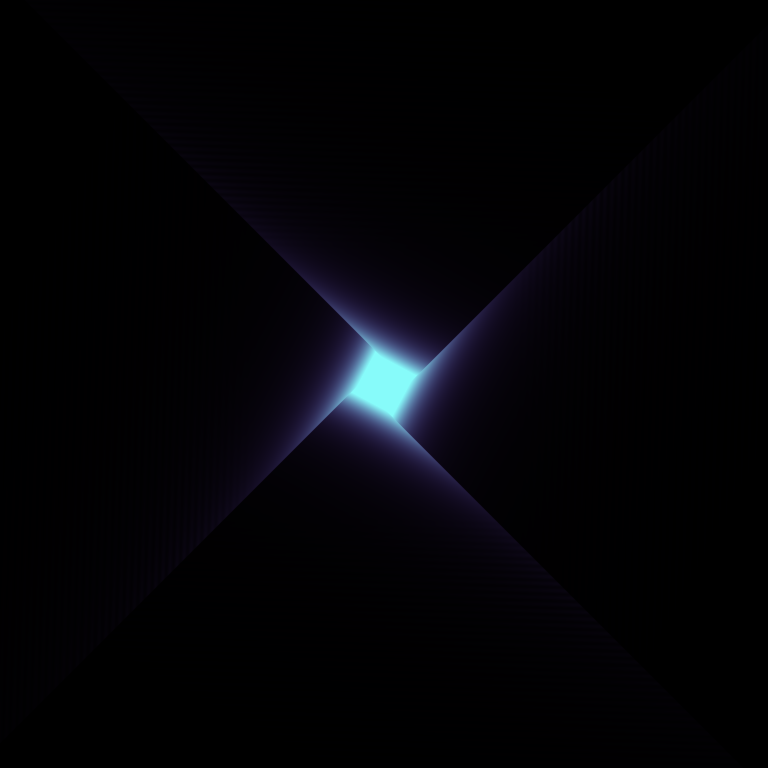
Write a Shadertoy shader that draws this background.

```glsl
// Light falloff inside one wedge; u and v are distances from its two creases
float wedgeGlow(float u, float v) {
    float reach = max(v, 0.0) + 3.3 * max(u, 0.0);
    return min(1.1 / (1.0 + pow(reach / 0.16, 2.5)), 0.98);
}

// Violet in the dim range, cyan in the bright range
vec3 glowColor(float light) {
    return light * vec3(0.54, 0.25 + 0.77 * light, 1.0);
}

void mainImage(out vec4 fragColor, in vec2 fragCoord) {
    float scale = min(iResolution.x, iResolution.y);
    vec2 p = (fragCoord - 0.5 * iResolution.xy) / scale;
    float soft = 1.0 / scale;
    float coreRadius = 0.032;

    // Four wedges wind around a diamond core
    float light = 0.0;
    float covered = 0.0;
    for (int i = 0; i < 4; i++) {
        float u = p.x + p.y - coreRadius;
        float v = p.y - p.x + coreRadius;
        float weight = smoothstep(-soft, soft, u) * smoothstep(-soft, soft, v);

        // Faint fine lines in the outer dark
        float lines = sin(700.0 * (p.y + 0.03 * p.x)) * smoothstep(0.15, 0.3, p.y);
        light += weight * wedgeGlow(u, v) * (1.0 + 0.3 * lines);
        covered += weight;
        p = vec2(p.y, -p.x);
    }

    // The core fills what the wedges leave open
    light += 0.98 * max(1.0 - covered, 0.0);
    fragColor = vec4(glowColor(light), 1.0);
}
```
